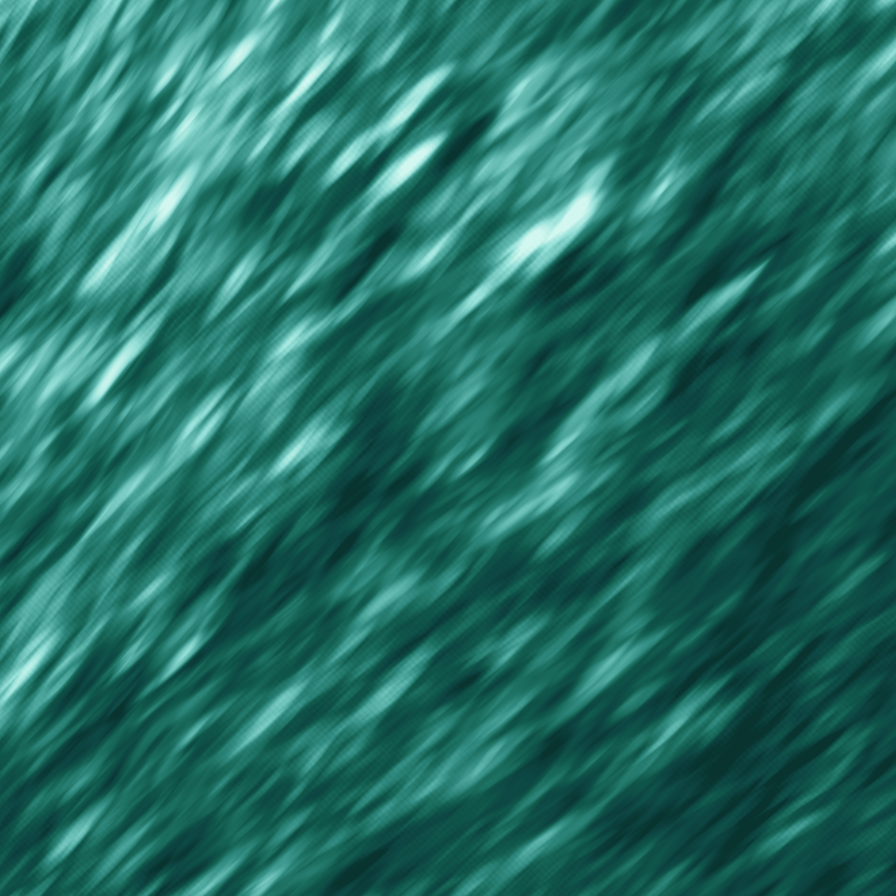
Reproduce this texture procedurally as a Shadertoy shader.

```glsl
// Teal water-like field of short diagonal streaks with pale glints, lit from the upper left.

const float ANGLE = 0.79;                      // streak direction in radians
const float FAN = 0.22;                        // steeper above, flatter below
const vec2 BROAD_SIZE = vec2(0.230, 0.090);    // cell length and width
const vec2 MEDIUM_SIZE = vec2(0.105, 0.031);
const vec2 FINE_SIZE = vec2(0.062, 0.018);
const vec2 TINY_SIZE = vec2(0.036, 0.010);
const vec2 GLINT_SIZE = vec2(0.080, 0.024);
const float BROAD_GAIN = 0.62;
const float MEDIUM_GAIN = 0.95;
const float FINE_GAIN = 0.88;
const float TINY_GAIN = 0.50;
const float GLINT_GAIN = 2.6;
const float GLINT_RARITY = 10.0;
const float BASE_TONE = 1.85;                  // position on the colour ramp
const float TILT = 0.9;                        // spread of streak directions
const float SHOULDER = 4.0;                    // highlights are compressed above this
const float WEAVE_PERIOD = 0.0085;
const float WEAVE_GAIN = 0.16;
const vec2 POOL_CENTER = vec2(0.80, 0.40);     // dark hollow

const int LAST = 7;
const vec3 RAMP[8] = vec3[8](
    vec3(0.03, 0.20, 0.18),
    vec3(0.05, 0.27, 0.26),
    vec3(0.06, 0.34, 0.29),
    vec3(0.11, 0.44, 0.38),
    vec3(0.19, 0.54, 0.50),
    vec3(0.32, 0.67, 0.63),
    vec3(0.57, 0.87, 0.84),
    vec3(0.82, 0.97, 0.94));

vec3 hash3(vec2 cell, float seed) {
    vec3 q = fract(vec3(cell.xyx + seed * 17.3) * vec3(0.1031, 0.1030, 0.0973));
    q += dot(q, q.yxz + 33.33);
    return fract((q.xxy + q.yzz) * q.zyx);
}

// Rounded lens with one crisp side
float lens(vec2 d) {
    d.y *= mix(2.4, 1.3, smoothstep(-0.1, 0.1, d.y));
    return smoothstep(0.0, 1.0, 1.0 - dot(d, d));
}

// Cellular streaks: signed weights for rarity 0, rare bright ones otherwise
float streaks(vec2 p, vec2 size, float seed, float rarity) {
    p /= size;
    vec2 home = floor(p);
    float sum = 0.0;
    for (int y = -1; y <= 1; y++) {
        for (int x = -1; x <= 1; x++) {
            vec2 cell = home + vec2(x, y);
            vec3 rnd = hash3(cell, seed);
            vec2 d = p - cell - rnd.xy;
            d.y += (fract(rnd.x * 23.0) - 0.5) * TILT * d.x;
            float weight = rarity > 0.0 ? pow(rnd.z, rarity) : 3.0 * rnd.z * rnd.z - 1.0;
            sum += weight * lens(d);
        }
    }
    return sum;
}

vec3 rampColor(float tone) {
    tone -= 0.4 * max(tone - SHOULDER, 0.0);
    float t = clamp(tone + 1.0, 0.0, float(LAST));
    int i = min(int(t), LAST - 1);
    return mix(RAMP[i], RAMP[i + 1], t - float(i));
}

void mainImage(out vec4 fragColor, in vec2 fragCoord) {
    vec2 uv = fragCoord / iResolution.y;

    // Streak frame: x along the flow, y across it, fanned and gently bent
    vec2 along = vec2(cos(ANGLE), sin(ANGLE));
    vec2 c = uv - 0.5;
    vec2 p = vec2(dot(c, along), dot(c, vec2(-along.y, along.x)));
    p.y *= 1.0 - FAN * p.x;
    p.y += 0.007 * sin(5.0 * p.x - 7.0 * p.y) + 0.002 * sin(19.0 * p.x + 23.0 * p.y + 1.0);
    p += 5.0;

    // Broad light
    vec2 toPool = uv - POOL_CENTER;
    float light = 1.75 * c.y - 0.75 * c.x;
    light -= 0.5 * exp(-9.0 * dot(toPool, toPool));
    float contrast = clamp(1.03 + 0.2 * light, 0.85, 1.2);

    // Streak layers
    float detail = BROAD_GAIN * streaks(p, BROAD_SIZE, 1.0, 0.0)
                 + MEDIUM_GAIN * streaks(p, MEDIUM_SIZE, 2.0, 0.0)
                 + FINE_GAIN * streaks(p, FINE_SIZE, 3.0, 0.0)
                 + TINY_GAIN * streaks(p, TINY_SIZE, 5.0, 0.0)
                 + GLINT_GAIN * streaks(p, GLINT_SIZE, 4.0, GLINT_RARITY);

    // Faint fine weave, in patches
    vec2 w = uv * 6.28318 / WEAVE_PERIOD;
    float patches = 0.5 + 0.5 * sin(13.0 * uv.x + 3.0 * sin(9.0 * uv.y));
    float weave = WEAVE_GAIN * patches * sin(w.x) * sin(w.y);

    fragColor = vec4(rampColor(BASE_TONE + light + contrast * detail + weave), 1.0);
}
```
